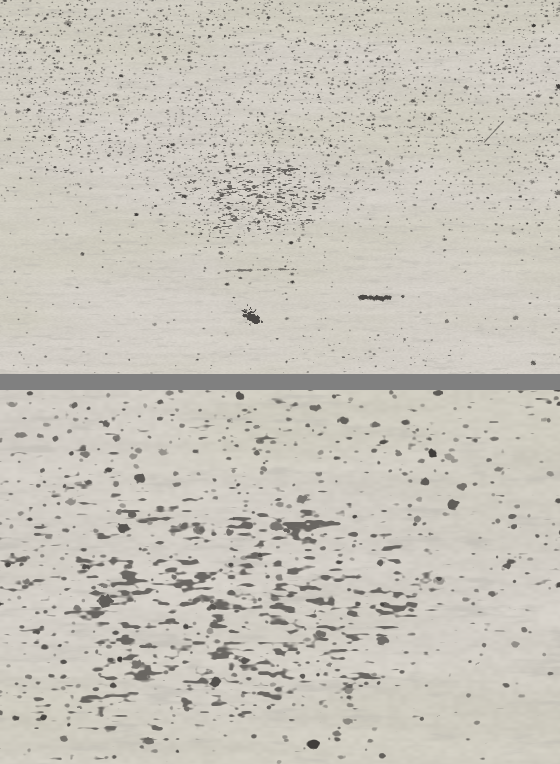
Top: the whole. Bottom: its middle third, enlarged.
Give the GLSL for this texture, as a Shadertoy shader.

```glsl
// Weathered off-white painted board with dark pits, dry-brush streaks and a few scars.

const vec3 PAINT  = vec3(0.828, 0.810, 0.780);
const vec3 CREAM  = vec3(0.808, 0.796, 0.742);
const vec3 SHADE  = vec3(0.755, 0.742, 0.712);
const vec3 PIT    = vec3(0.235, 0.225, 0.215);

float hash(vec2 p) {
    vec3 q = fract(vec3(p.xyx) * 0.1031);
    q += dot(q, q.yzx + 33.33);
    return fract((q.x + q.y) * q.z);
}

float noise(vec2 p) {
    vec2 i = floor(p), f = fract(p);
    f = f * f * (3.0 - 2.0 * f);
    return mix(mix(hash(i), hash(i + vec2(1, 0)), f.x),
               mix(hash(i + vec2(0, 1)), hash(i + vec2(1, 1)), f.x), f.y);
}

float fbm(vec2 p) {
    float sum = 0.0, amp = 0.5;
    for (int i = 0; i < 4; i++) {
        sum += amp * noise(p);
        p = p * 2.03 + 17.3;
        amp *= 0.5;
    }
    return sum / 0.9375;
}

// Soft round patch, used to steer density
float patchMask(vec2 p, vec2 center, vec2 size) {
    vec2 d = (p - center) / size;
    return exp(-dot(d, d));
}

float segment(vec2 p, vec2 a, vec2 b) {
    vec2 ab = b - a;
    return length(p - a - ab * clamp(dot(p - a, ab) / dot(ab, ab), 0.0, 1.0));
}

// One jittered grid of ragged pits, a little wider than tall
float pits(vec2 p, float cell, float radius, float chance, float seed, float px) {
    vec2 g = p / cell;
    g.x += hash(vec2(floor(g.y), seed));
    vec2 id = floor(g) + seed * 37.0;
    vec2 jitter = vec2(hash(id + 3.1), hash(id + 8.7));
    vec2 d = (fract(g) - mix(vec2(0.25), vec2(0.75), jitter)) * cell;
    d.x /= mix(0.9, 1.8, hash(id + 5.3));
    float size = radius * mix(0.45, 1.0, pow(hash(id + 1.9), 2.0));
    float edge = length(d) - size * (0.7 + 0.6 * noise(p * 420.0));
    float ink = smoothstep(px, -px, edge) * mix(0.4, 1.0, hash(id + 6.2));
    return ink * step(hash(id + 2.4), chance);
}

// Broken horizontal marks where the brush skipped
float dryBrush(vec2 p, float cover) {
    float grain = 0.6 * noise(p * vec2(75.0, 290.0)) + 0.4 * noise(p * vec2(190.0, 340.0) + 9.0);
    float band = fbm(p * vec2(5.0, 42.0) + 4.0);
    float level = 0.95 - 0.38 * cover - 0.35 * (band - 0.5);
    return smoothstep(level, level + 0.16, grain);
}

// Solid scar with a crumbled outline
float scar(vec2 p, vec2 a, vec2 b, float width, float rough, float px) {
    float d = segment(p, a, b) - width + rough * (fbm(p * 130.0) - 0.5);
    return smoothstep(px, -px, d);
}

void mainImage(out vec4 fragColor, in vec2 fragCoord) {
    vec2 p = fragCoord / iResolution.y;
    float px = 0.8 / iResolution.y;

    // Paint: creamy clouds, brushed ridges, fine grain
    float cream = smoothstep(0.35, 0.75, fbm(p * vec2(2.5, 6.0)) + 0.35 * (p.y - 0.5));
    vec3 color = mix(PAINT, CREAM, cream * 0.8);
    float wave = p.y + 0.012 * noise(p * vec2(4.0, 9.0));
    float ridge = fbm(vec2(p.x * 6.0, wave * 85.0));
    float fine = noise(p * vec2(170.0, 310.0) + 40.0);
    color += 0.045 * (ridge - 0.5) + 0.030 * (fine - 0.5);
    float dull = smoothstep(0.58, 0.85, fbm(p * vec2(28.0, 150.0) + 11.0));
    color = mix(color, SHADE, 0.6 * dull);

    // Density: busy above, a worn centre, quiet lower left
    float worn = patchMask(p, vec2(0.66, 0.46), vec2(0.26, 0.15));
    float left = patchMask(p, vec2(0.12, 0.62), vec2(0.35, 0.13));
    float upper = smoothstep(0.36, 0.72, p.y + 0.12 * (p.x - 0.75));
    float cloud = 0.45 + 1.1 * fbm(p * vec2(4.0, 10.0) + 2.0);
    float density = (0.07 + 0.75 * upper + 0.5 * worn + 0.2 * left) * cloud;

    // Pits from fine dust to larger holes
    float ink = 0.0;
    ink = max(ink, pits(p, 0.0095, 0.0021, 0.24 * density, 1.0, px) * 0.75);
    ink = max(ink, pits(p, 0.0140, 0.0031, 0.26 * density, 2.0, px) * 0.9);
    ink = max(ink, pits(p, 0.0230, 0.0042, 0.20 * density, 3.0, px));
    ink = max(ink, pits(p, 0.0900, 0.0075, 0.13, 4.0, px));

    // Dry-brush streaks
    float lowerRight = patchMask(p, vec2(1.2, 0.05), vec2(0.5, 0.12));
    float cover = 0.95 * worn + 0.35 * upper + 0.3 * left + 0.35 * lowerRight;
    ink = max(ink, 0.7 * dryBrush(p, cover));

    // Scars: gouge, chip, thin scratch, dragged line
    ink = max(ink, 0.9 * scar(p, vec2(0.965, 0.205), vec2(1.042, 0.202), 0.006, 0.012, px));
    ink = max(ink, 0.9 * scar(p, vec2(0.668, 0.160), vec2(0.680, 0.145), 0.011, 0.040, px));
    ink = max(ink, 0.7 * scar(p, vec2(1.295, 0.620), vec2(1.346, 0.675), 0.0012, 0.002, px));
    ink = max(ink, 0.6 * scar(p, vec2(0.600, 0.276), vec2(0.790, 0.280), 0.0015, 0.010, px));

    fragColor = vec4(mix(color, PIT, ink), 1.0);
}
```
